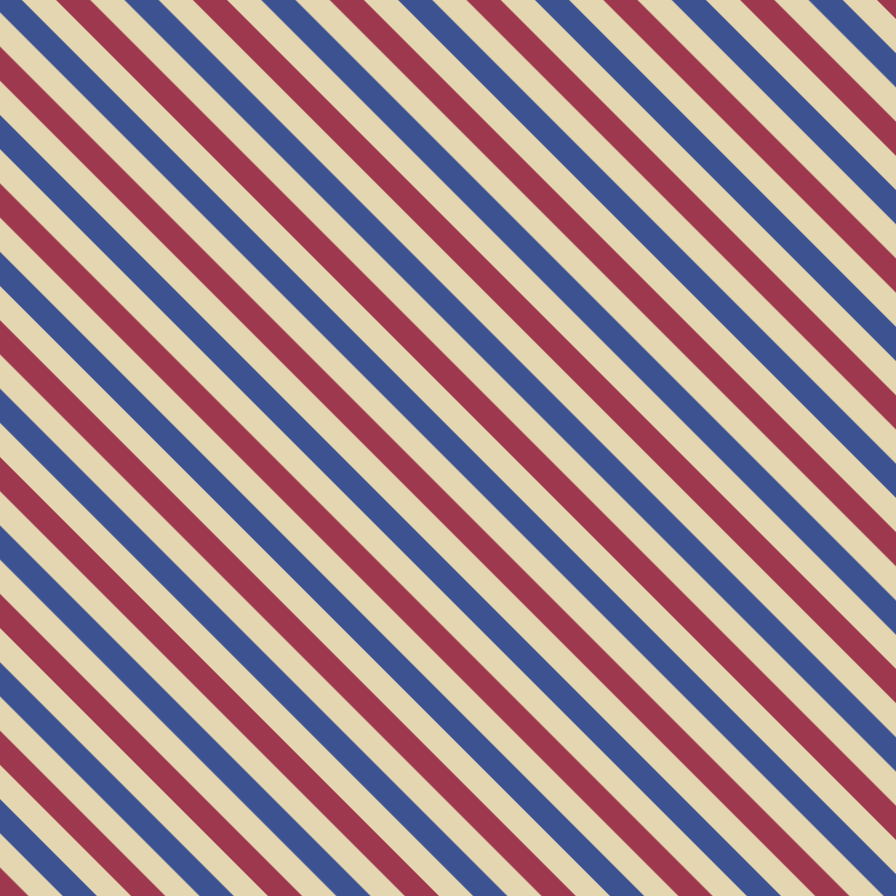
Reproduce this pattern procedurally as a three.js fragment shader.

```glsl
varying vec2 vUv;

const vec3 CREAM = vec3(0.89, 0.84, 0.69);
const vec3 RED = vec3(0.62, 0.22, 0.31);
const vec3 BLUE = vec3(0.24, 0.32, 0.57);

const float PERIOD = 0.1527;      // blue to blue, measured along an edge
const float BLUE_CENTER = 0.0053; // offset of a blue stripe from the diagonal
const float STRIPE_WIDTH = 0.25;  // share of one period

// Coverage of a repeating stripe centred on whole values of phase
float stripe(float phase, float width, float blur) {
  float dist = abs(fract(phase + 0.5) - 0.5) - 0.5 * width;
  return clamp(0.5 - dist / blur, 0.0, 1.0);
}

void main() {
  // Distance across the falling diagonals, in periods
  float phase = (vUv.x + vUv.y - 1.0 - BLUE_CENTER) / PERIOD;
  float blur = max(fwidth(phase), 0.0001);

  // Alternating stripes on the ground colour
  vec3 color = mix(CREAM, BLUE, stripe(phase, STRIPE_WIDTH, blur));
  color = mix(color, RED, stripe(phase - 0.5, STRIPE_WIDTH, blur));

  gl_FragColor = vec4(color, 1.0);
}
```
